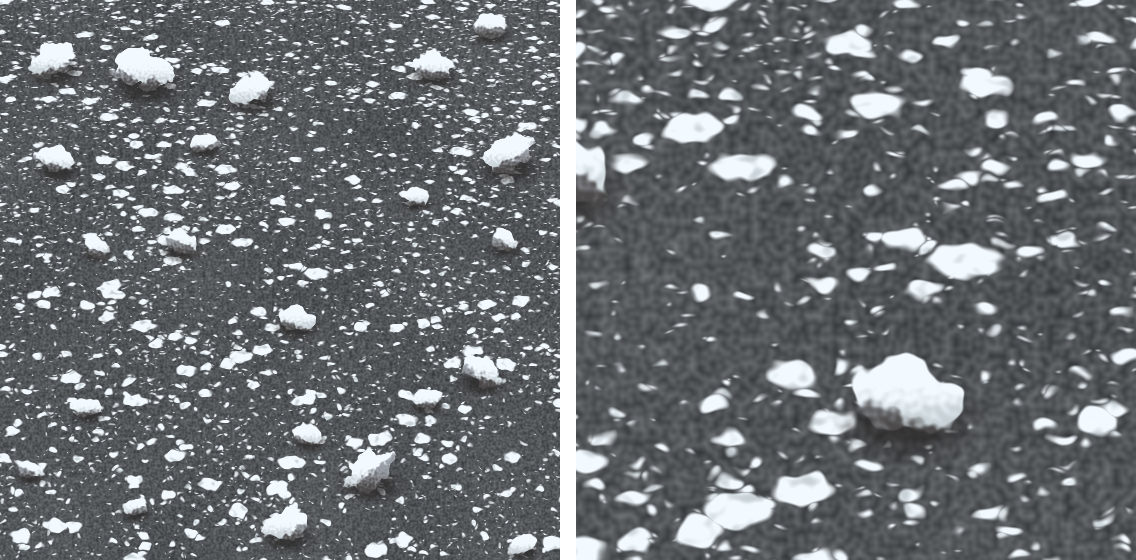
Left, the full canvas; right, a detail of the centre.
Reproduce this texture procedurally as a WebGL 1 fragment shader.

```glsl
precision highp float;
// Dark gritty ground seen at a slant, strewn with snow flakes and capped stones.
// Flakes are jittered grid blobs in foreshortened ground space, bent by gradient
// noise; stones stand upright in canvas space with a snow cap, bare side and shadow.

uniform vec2 u_resolution;

#define TILT 0.38          // foreshortening towards the top
#define SOFTNESS 0.0017    // half width of snow edges
#define RAGGED 0.008       // bending of flake outlines
#define GRAIN 0.13         // contrast of the ground grit
#define STONE_GRID 5.0     // stone cells per canvas height
#define STONE_SHARE 0.86   // share of cells that hold a stone
#define GROUND vec3(0.322, 0.334, 0.347)
#define SHADOW vec3(0.17, 0.16, 0.16)
#define BARE_DARK vec3(0.30, 0.29, 0.29)
#define BARE_LIGHT vec3(0.60, 0.62, 0.65)
#define SNOW_DIM vec3(0.78, 0.82, 0.84)
#define SNOW vec3(0.95, 0.98, 1.0)

vec2 hash2(vec2 p) {
  vec3 a = fract(p.xyx * vec3(0.1031, 0.1030, 0.0973));
  a += dot(a, a.yzx + 33.33);
  return fract((a.xx + a.yz) * a.zy);
}

float cornerSlope(vec2 cell, vec2 offset) {
  float angle = 6.2832 * hash2(cell).x;
  return dot(vec2(cos(angle), sin(angle)), offset);
}

// Gradient noise, roughly -0.7 to 0.7
float gradientNoise(vec2 p) {
  vec2 i = floor(p), f = fract(p);
  vec2 u = f * f * f * (f * (f * 6.0 - 15.0) + 10.0);
  vec2 e = vec2(1.0, 0.0);
  float low = mix(cornerSlope(i, f), cornerSlope(i + e, f - e), u.x);
  float high = mix(cornerSlope(i + e.yx, f - e.yx), cornerSlope(i + 1.0, f - 1.0), u.x);
  return mix(low, high, u.y);
}

mat2 rotation(float angle) {
  float c = cos(angle), s = sin(angle);
  return mat2(c, -s, s, c);
}

// Distance to the nearest flake of one size class, in ground units
float flakeDistance(vec2 ground, float scale, float share, float seed) {
  vec2 p = ground * scale, home = floor(p);
  float nearest = 1.0;
  for (int y = -1; y <= 1; y++) {
    for (int x = -1; x <= 1; x++) {
      vec2 cell = home + vec2(float(x), float(y));
      vec2 place = hash2(cell + seed), kind = hash2(cell + seed + 57.0);
      float clump = 1.0 + 1.3 * gradientNoise(cell / scale * 6.0 + seed);
      float radius = 0.09 + 0.25 * kind.x * kind.x;
      vec2 d = rotation(0.7 * (place.x - 0.5)) * (p - cell - place);
      float stretch = 1.0 + 0.5 * fract(kind.x * 17.0);
      float blob = length(d * vec2(1.0 / stretch, 1.12)) - radius;
      nearest = min(nearest, kind.y < share * clump ? blob : 1.0);
    }
  }
  return nearest / scale;
}

float snowMask(float d) {
  return smoothstep(SOFTNESS, -SOFTNESS, d);
}

// Paints the shadow, bare side and snow cap of nearby stones
vec3 paintStones(vec3 color, vec2 uv) {
  vec2 home = floor(uv * STONE_GRID);
  float lumps = gradientNoise(uv * 42.0) + 0.45 * gradientNoise(uv * 105.0);
  float fine = gradientNoise(uv * 190.0);
  for (int y = -1; y <= 1; y++) {
    for (int x = -1; x <= 1; x++) {
      vec2 cell = home + vec2(float(x), float(y));
      vec2 place = hash2(cell + 11.0), kind = hash2(cell + 83.0);
      float present = step(hash2(cell + 139.0).x, STONE_SHARE);
      float radius = 0.024 + 0.034 * kind.x * kind.x;
      vec2 p = (uv - (cell + 0.12 + 0.76 * place) / STONE_GRID) / radius;

      float shade = length((p - vec2(0.1, -0.55)) * vec2(0.85, 1.5));
      shade = smoothstep(1.25, 0.35, shade + 0.25 * fine);
      color = mix(color, SHADOW, 0.75 * shade * present);

      vec2 turned = rotation(1.3 * (kind.y - 0.5)) * p;
      float body = length(turned * vec2(1.0, 1.55)) - 1.0 + 0.55 * lumps;
      float level = -0.48 + 0.42 * place.y;
      float cap = smoothstep(-0.09, 0.09, turned.y - level + 0.35 * lumps + 0.1 * fine);
      vec3 bare = mix(BARE_DARK, BARE_LIGHT, smoothstep(-0.75, 0.1, p.y + 0.5 * fine));
      vec3 snow = mix(SNOW_DIM, SNOW, smoothstep(-0.6, 0.1, p.y + 0.4 * fine));
      color = mix(color, mix(bare, snow, cap), snowMask(body * radius * 0.75) * present);
    }
  }
  return color;
}

void main() {
  vec2 uv = gl_FragCoord.xy / u_resolution.y;
  float depth = 1.0 / (1.0 - TILT * uv.y);
  vec2 ground = vec2((uv.x - 0.5) * sqrt(depth), uv.y * depth);

  // Ground: broad patches and fine grit
  float grit = gradientNoise(uv * 210.0) + 0.6 * gradientNoise(uv * 95.0 + 7.0);
  vec3 color = GROUND + GRAIN * grit + 0.035 * gradientNoise(uv * 5.0);

  // Flakes in three sizes
  vec2 bend = vec2(gradientNoise(ground * 62.0), gradientNoise(ground * 62.0 + 31.0));
  vec2 bent = ground + RAGGED * bend;
  float shrink = pow(depth, 1.2);
  float flakes = snowMask(flakeDistance(bent, 21.0, 0.42, 3.0) / shrink);
  flakes = max(flakes, snowMask(flakeDistance(bent, 43.0, 0.38, 29.0) / shrink));
  flakes = max(flakes, 0.85 * snowMask(flakeDistance(bent, 98.0, 0.24, 71.0) / shrink));
  vec3 snow = mix(SNOW_DIM, SNOW, smoothstep(-0.55, -0.1, gradientNoise(ground * 80.0)));
  color = mix(color, snow, flakes);

  gl_FragColor = vec4(paintStones(color, uv), 1.0);
}
```
